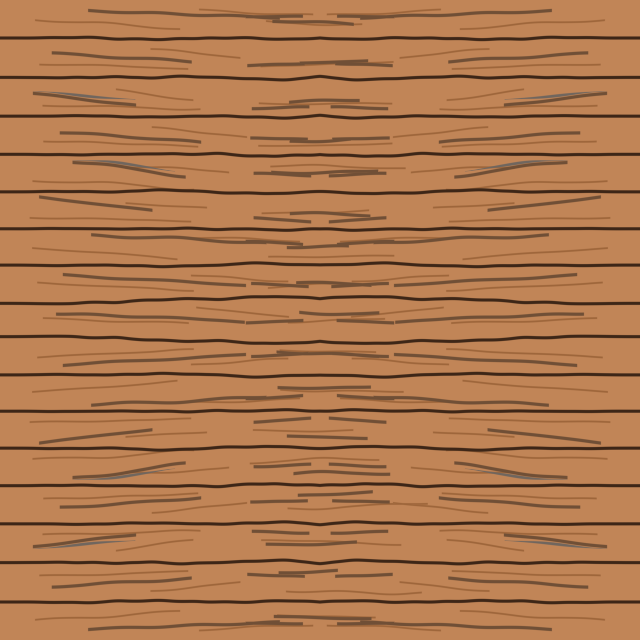
Give the GLSL for this texture, as a WebGL 1 fragment shader.

```glsl
precision highp float;
// Flat wooden boards: sixteen dark, slightly wavy seams mirrored about the middle,
// with mirrored grain strokes on each board and unmirrored ones along its centre.
// Strokes are bands around sloped lines bent by one-dimensional gradient noise.
uniform vec2 u_resolution;

float hash(float n) {
  return fract(sin(n * 12.9898 + 4.1) * 43758.5);
}

float gradientNoise(float x) {
  float i = floor(x), f = fract(x);
  float a = (hash(i) * 2.0 - 1.0) * f;
  float b = (hash(i + 1.0) * 2.0 - 1.0) * (f - 1.0);
  return mix(a, b, f * f * f * (f * (f * 6.0 - 15.0) + 10.0));
}

// Smooth-edged coverage of a band with the given half width
float band(float d, float halfWidth) {
  float soft = 0.75 / u_resolution.y;
  return 1.0 - smoothstep(-soft, soft, abs(d) - halfWidth);
}

// Height of a seam above the middle; boards widen a little outward
float seamHeight(float k) {
  return 0.030 + 0.0553 * k + 0.00048 * k * k;
}

// Nearly horizontal stroke from its left end
float stroke(vec2 p, vec2 start, float len, float rise, float halfWidth, float seed) {
  float along = (p.x - start.x) / len;
  float bend = 0.008 * gradientNoise(p.x * 9.0 + seed * 17.0);
  float y = start.y + rise * along + bend;
  return band(p.y - y, halfWidth) * band(p.x - start.x - 0.5 * len, 0.5 * len);
}

void main() {
  vec2 p = gl_FragCoord.xy / u_resolution;
  vec2 centred = p - 0.5;
  float side = 0.5 - abs(centred.x);
  float thin = 0.0, thick = 0.0, sheen = 0.0, seam = 0.0;

  // Mirrored grain; the middle board is mirrored sideways only
  for (int i = 0; i < 9; i++) {
    float k = float(i) - 1.0;
    float base = seamHeight(k);
    vec2 g = vec2(side, k < 0.0 ? centred.y : abs(centred.y));
    float s = k * 11.0 + 40.0;
    float a = hash(s), b = hash(s + 1.0), c = hash(s + 2.0), d = hash(s + 3.0);

    // Outer and inner fine strokes
    thin = max(thin, stroke(g, vec2(0.04 + 0.03 * a, base + 0.016 + 0.014 * b),
                            0.20 + 0.06 * c, -0.004 - 0.014 * d, 0.0014, s));
    thin = max(thin, stroke(g, vec2(0.18 + 0.15 * b, base + 0.050 - 0.012 * c),
                            0.12 + 0.08 * d, -0.004 - 0.012 * a, 0.0014, s + 1.0));

    // Long heavy stroke, and a short one near the centre on some boards
    vec2 start = vec2(0.05 + 0.12 * d, base + 0.053 - 0.020 * a);
    float fall = -0.004 - 0.018 * c;
    thick = max(thick, stroke(g, start, 0.16 + 0.16 * b, fall, 0.0025, s + 2.0));
    thick = max(thick, step(0.35, c) * stroke(g, vec2(0.37 + 0.03 * c, base + 0.012 + 0.03 * d),
                                             0.09, 0.006 * (a - 0.5), 0.0025, s + 3.0));

    // Grey sliver below the heavy stroke of two boards
    float worn = band(k - 4.0, 1.1) * step(0.5, abs(k - 4.0));
    float taper = 0.0022 * smoothstep(0.0, 0.08, g.x - start.x)
                * (1.0 - smoothstep(0.08, 0.17, g.x - start.x));
    sheen = max(sheen, worn * stroke(g, start + vec2(0.0, 0.0034), 0.16,
                                    fall * 0.7, taper, s + 2.0));

    // Seam, flat at the sides and wavy toward the centre
    float wave = 0.010 * gradientNoise(side * 6.0 + k * 23.0)
               + 0.004 * gradientNoise(side * 19.0 + k * 37.0);
    float bow = (0.008 * smoothstep(0.05, 0.4, side) - 0.004) * max(1.0 - k, 0.0);
    float y = base + bow + wave * smoothstep(0.01, 0.2, side);
    seam = max(seam, step(0.0, k) * band(abs(centred.y) - y, 0.0024));
  }

  // Independent strokes along the centre of every board
  for (int i = 0; i < 17; i++) {
    float row = float(i) - 8.0;
    float y = sign(row) * (seamHeight(abs(row) - 1.0) + 0.028);
    float s = float(i) * 7.0 + 203.0;
    float a = hash(s), b = hash(s + 1.0), c = hash(s + 2.0), d = hash(s + 3.0);
    vec2 g = vec2(p.x, centred.y);
    thick = max(thick, stroke(g, vec2(0.41 + 0.06 * a, y + 0.026 * (b - 0.5)),
                              0.09 + 0.09 * c, 0.010 * (d - 0.5), 0.0025, s));
    thin = max(thin, stroke(g, vec2(0.39 + 0.06 * b, y + 0.036 * (c - 0.5)),
                            0.15 + 0.07 * d, 0.016 * (a - 0.5), 0.0014, s + 1.0));
  }

  vec3 color = vec3(0.755, 0.520, 0.340);                // bare wood
  color = mix(color, vec3(0.620, 0.400, 0.230), thin);   // fine grain
  color = mix(color, vec3(0.440, 0.400, 0.370), sheen);  // grey wear
  color = mix(color, vec3(0.440, 0.310, 0.210), thick);  // heavy grain
  color = mix(color, vec3(0.240, 0.150, 0.090), seam);   // gaps
  gl_FragColor = vec4(color, 1.0);
}
```
